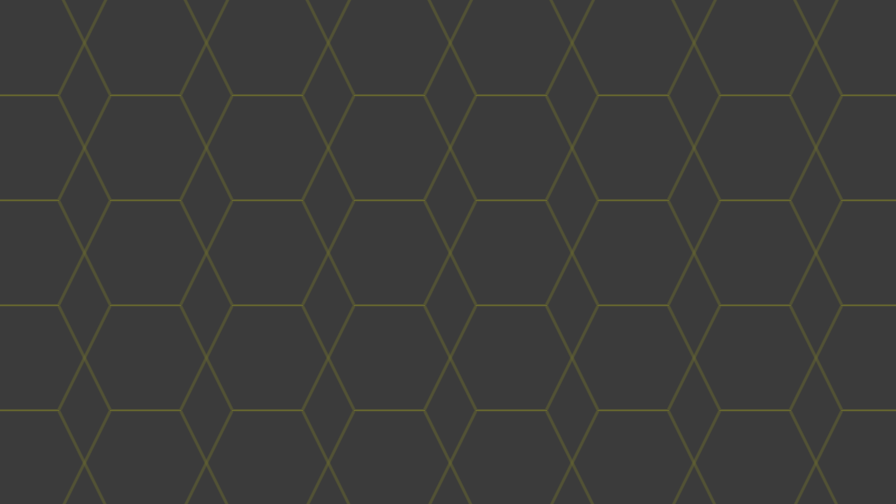
Give the GLSL for this pattern, as a Shadertoy shader.

```glsl
// Thin olive hexagons touching tip to tip, with diamonds between, on charcoal.
// Lengths are fractions of the canvas height.
#define PITCH vec2(0.2419, 0.20833)
#define CENTER vec2(0.7724, 0.4983)
#define CAP_HALF 0.0694
#define CAP_WIDTH 0.00347
#define SIDE_CORE 0.0009
#define SIDE_EDGE 0.0049
#define SIDE_STRENGTH 0.53
#define GROUND vec3(0.23)
#define INK vec3(0.405, 0.405, 0.185)

// Coverage of a crisp line, filtered over one pixel.
float crispLine(float dist, float width, float px) {
    return clamp(0.5 + (0.5 * width - dist) / px, 0.0, 1.0);
}

// Coverage of a faint line with a soft falloff.
float softLine(float dist, float px) {
    return SIDE_STRENGTH * (1.0 - smoothstep(SIDE_CORE, max(SIDE_EDGE, SIDE_CORE + px), dist));
}

void mainImage(out vec4 fragColor, in vec2 fragCoord) {
    float px = 1.0 / iResolution.y;
    vec2 uv = fragCoord * px;

    // Repeat, then fold each cell into one quadrant.
    vec2 halfCell = 0.5 * PITCH;
    vec2 q = abs(mod(uv - CENTER + halfCell, PITCH) - halfCell);

    // Horizontal caps shared by stacked hexagons.
    float capDist = length(vec2(max(q.x - CAP_HALF, 0.0), q.y - halfCell.y));
    float cap = crispLine(capDist, CAP_WIDTH, px);

    // Slanted sides, and the adjoining side that crosses at the tip.
    vec2 normal = normalize(vec2(halfCell.y, halfCell.x - CAP_HALF));
    vec2 fromTip = q - vec2(halfCell.x, 0.0);
    float side = softLine(abs(dot(fromTip, normal)), px);
    float adjoining = softLine(abs(dot(fromTip, normal * vec2(1.0, -1.0))), px);
    float sides = 1.0 - (1.0 - side) * (1.0 - adjoining);

    fragColor = vec4(mix(GROUND, INK, max(cap, sides)), 1.0);
}
```
